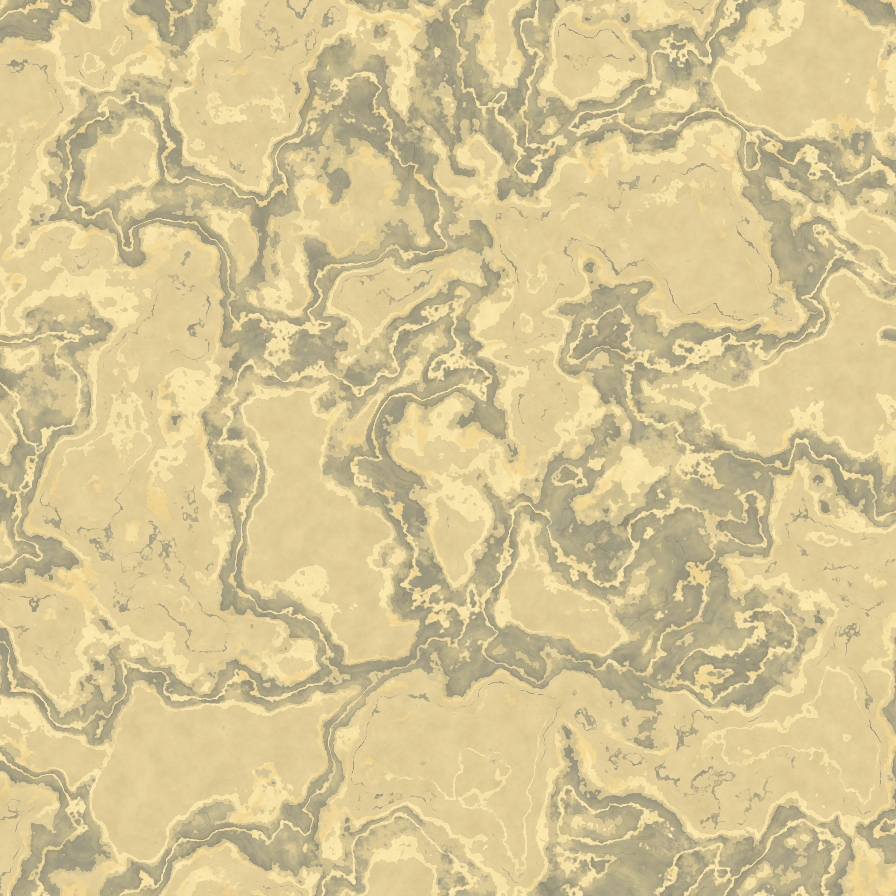
Reproduce this texture procedurally as a WebGL 1 fragment shader.

```glsl
precision highp float;
// Weathered marble: a warped noise relief is cut into contour bands, with
// cream rims and grey-green stains around flat tan plateaus. Fine noise
// frays the band edges and breaks the stains into flecks.

uniform vec2 u_resolution;

const vec3 TAN = vec3(0.885, 0.805, 0.595);
const vec3 CREAM = vec3(0.970, 0.895, 0.665);
const vec3 GOLD = vec3(0.950, 0.845, 0.580);
const vec3 PALE_GREY = vec3(0.810, 0.755, 0.570);
const vec3 DARK_GREY = vec3(0.610, 0.590, 0.490);

const float RELIEF_SCALE = 5.2;   // plateaus across the canvas
const float WARP_SCALE = 5.0;
const float WARP_AMOUNT = 0.022;
const float FRAY_SCALE = 32.0;
const float FRAY_AMOUNT = 0.10;   // how far edges wander, in relief units
const float BAND_SOFTNESS = 0.06;
const float FLECK_AMOUNT = 0.13;
const float PAPER_AMOUNT = 0.007;
const float NOISE_DEVIATION = 0.215;

vec2 gradientAt(vec2 cell) {
  vec3 h = fract(cell.xyx * vec3(0.1031, 0.1030, 0.0973));
  h += dot(h, h.yzx + 33.33);
  float angle = 6.2832 * fract((h.x + h.y) * h.z);
  return vec2(cos(angle), sin(angle));
}

float gradientNoise(vec2 p) {
  vec2 i = floor(p);
  vec2 f = p - i;
  vec2 w = f * f * f * (f * (f * 6.0 - 15.0) + 10.0);
  vec2 e = vec2(1.0, 0.0);
  float a = dot(gradientAt(i), f);
  float b = dot(gradientAt(i + e), f - e);
  float c = dot(gradientAt(i + e.yx), f - e.yx);
  float d = dot(gradientAt(i + e.xx), f - e.xx);
  return mix(mix(a, b, w.x), mix(c, d, w.x), w.y);
}

// Four octaves, scaled to a standard deviation of about one.
float fbm(vec2 p, float gain) {
  float sum = 0.0;
  float power = 0.0;
  float amplitude = 1.0;
  for (int octave = 0; octave < 4; octave++) {
    sum += amplitude * gradientNoise(p);
    power += amplitude * amplitude;
    amplitude *= gain;
    p = mat2(1.6, 1.2, -1.2, 1.6) * p + vec2(17.3, 9.7);
  }
  return sum / (NOISE_DEVIATION * sqrt(power));
}

float band(float level, float low, float high) {
  float s = BAND_SOFTNESS;
  return smoothstep(low - s, low + s, level)
       * (1.0 - smoothstep(high - s, high + s, level));
}

// Turns a smooth band into a stain with flecked, crumbling borders.
float crumble(float profile, float fleck) {
  return smoothstep(0.32, 0.68, profile + FLECK_AMOUNT * fleck);
}

void main() {
  vec2 p = gl_FragCoord.xy / min(u_resolution.x, u_resolution.y);

  // Warped relief with frayed contours
  vec2 warp = vec2(fbm(p * WARP_SCALE + 41.2, 0.5),
                   fbm(p * WARP_SCALE + 73.8, 0.5));
  vec2 q = p + WARP_AMOUNT * warp;
  float fray = fbm(p * FRAY_SCALE + 11.5, 0.7);
  float fleck = fbm(p * FRAY_SCALE * 1.2 + 131.4, 0.75);
  float patches = fbm(p * 6.0 + 57.1, 0.6);
  float tone = fbm(q * 18.0 + 91.6, 0.7);
  float level = fbm(q * RELIEF_SCALE + 23.7, 0.45) + FRAY_AMOUNT * fray;

  // Tan ground with a pale wash on the lower slopes
  float wash = band(level, -1.15, 0.38) * clamp(0.45 + 0.25 * tone, 0.0, 1.0);
  vec3 color = mix(TAN, PALE_GREY, wash);

  // Cream and gold rims
  float rims = band(level, 0.43, 0.74) + band(level, -0.45, -0.30)
             + band(level, -1.38, -1.10) + 0.7 * band(level, 1.75, 1.95);
  float rimStrength = clamp(0.80 - 0.20 * patches, 0.25, 1.0);
  float goldShare = smoothstep(0.1, 0.9, tone * 0.6 + patches * 0.6);
  color = mix(color, mix(CREAM, GOLD, goldShare),
              crumble(rims * rimStrength, -fleck));

  // Grey-green stains, darkest along their upper contour
  float stains = band(level, -0.28, 0.24) + band(level, -0.97, -0.47)
               + 0.55 * band(level, 1.18, 1.30);
  float stainStrength = clamp(0.82 + 0.22 * patches, 0.3, 1.0);
  float stain = crumble(0.06 + stains * stainStrength, fleck);
  float edge = band(level, 0.08, 0.24) + band(level, -0.62, -0.47);
  float depth = clamp(0.55 + 0.17 * tone + 0.10 * fleck + 0.25 * edge, 0.0, 1.0);
  color = mix(color, mix(PALE_GREY, DARK_GREY, depth), stain);

  // Hairline cracks in the stains, then a faint paper grain
  float crack = 1.0 - smoothstep(0.0, 0.09, abs(fbm(q * 13.0 + 151.0, 0.6)));
  color *= 1.0 - crack * (0.015 + 0.07 * stain);
  color += PAPER_AMOUNT * (fray + fleck);

  gl_FragColor = vec4(clamp(color, 0.0, 1.0), 1.0);
}
```
